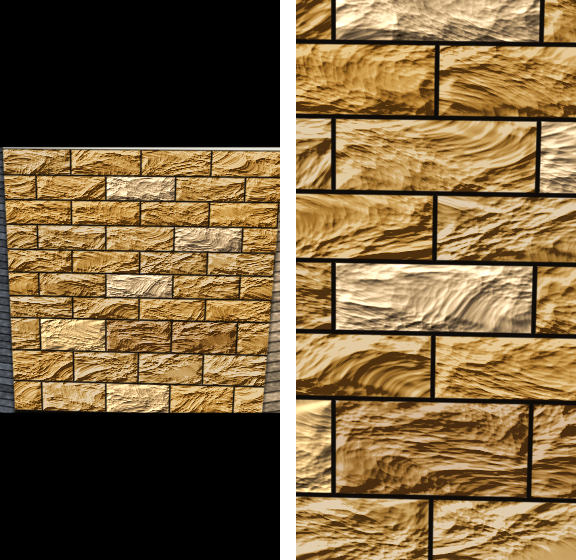
Left: the whole. Right: its middle third, enlarged.
Write a Shadertoy shader that draws this texture.

```glsl
// A wall of split-faced sandstone blocks in running bond, framed by two stacked
// stone pillars and black bands. Ten courses are found by a loop, and each block
// is lit from above over a relief of scalloped cellular noise.

const float BAND_TOP = 0.526, BAND_BOTTOM = 1.474;   // in canvas widths, downwards
const float COURSES[11] = float[](0.534, 0.629, 0.718, 0.807, 0.897, 0.979,
                                  1.064, 1.143, 1.259, 1.370, 1.477);
const float BLOCK_TOP = 0.2526, BLOCK_BOTTOM = 0.2266; // block length, by perspective
const float BOND_X = 0.378;                          // joint that stays upright
const float TILT_TOP = 0.008, TILT_BOTTOM = 0.028;   // slope of the courses
const float JOINT = 0.0028;                          // half width of the joints
const vec2  GRAIN = vec2(14.0, 26.0);                // chips per canvas width
const vec2  LIGHT_DIR = vec2(-0.45, -0.89);
const float LIGHT_GAIN = 0.25, PILLOW = 0.5, PILLOW_WIDTH = 0.022;

const vec3 SHADOW    = vec3(0.30, 0.19, 0.06);
const vec3 OCHRE     = vec3(0.64, 0.46, 0.18);
const vec3 SAND      = vec3(0.79, 0.64, 0.37);
const vec3 CREAM     = vec3(0.88, 0.80, 0.64);
const vec3 PALE_TINT = vec3(0.86, 0.78, 0.66);
const vec3 RUST_TINT = vec3(0.74, 0.59, 0.36);
const vec3 MORTAR    = vec3(0.06, 0.045, 0.03);
const vec3 SLATE     = vec3(0.36, 0.38, 0.41);
const vec3 BUFF      = vec3(0.76, 0.66, 0.53);
const vec3 SKY       = vec3(0.90, 0.89, 0.84);

vec2 hash2(vec2 p) {
    return fract(sin(vec2(dot(p, vec2(127.1, 311.7)), dot(p, vec2(269.5, 183.3)))) * 43758.5);
}

// Squared distance to the nearest scattered point: hollows with sharp ridges.
float cellular(vec2 p) {
    vec2 cell = floor(p), f = p - cell;
    float nearest = 4.0;
    for (int y = -1; y <= 1; y++)
    for (int x = -1; x <= 1; x++) {
        vec2 o = vec2(x, y);
        vec2 d = o + hash2(cell + o) - f;
        nearest = min(nearest, dot(d, d));
    }
    return nearest;
}

float chippedStone(vec2 p) {
    p += 0.35 * vec2(sin(1.7 * p.y + 2.0 * sin(0.9 * p.x)),
                     sin(1.3 * p.x + 2.0 * sin(1.1 * p.y)));
    float height = 0.0, amp = 1.0;
    for (int i = 0; i < 4; i++) {
        height += amp * cellular(p);
        p = mat2(0.8, 0.6, -0.6, 0.8) * p * 2.1 + 7.3;
        amp *= 0.48;
    }
    return height;
}

// Height of one block, rounded off towards its ragged edges.
float relief(vec2 local, vec2 halfSize, vec2 seed) {
    vec2 d = halfSize - abs(local);
    float ragged = 0.005 * sin(local.x * 90.0 + seed.x + 2.0 * sin(local.y * 120.0));
    return chippedStone(local * GRAIN + seed)
         + PILLOW * smoothstep(0.0, PILLOW_WIDTH, min(d.x, d.y) + ragged);
}

vec3 stoneRamp(float tone) {
    vec3 c = mix(SHADOW, OCHRE, smoothstep(0.0, 0.38, tone));
    c = mix(c, SAND, smoothstep(0.32, 0.68, tone));
    return mix(c, CREAM, smoothstep(0.66, 1.0, tone));
}

vec3 blockWall(vec2 q, float depth, float px) {
    float y = q.y - (q.x - 0.5) * mix(TILT_TOP, TILT_BOTTOM, depth);
    int row = 0;
    for (int i = 1; i < 10; i++) if (y >= COURSES[i]) row = i;
    bool odd = row % 2 == 1;

    // Block index, local position and distance to the joint
    float len = mix(BLOCK_TOP, BLOCK_BOTTOM, depth);
    float u = (q.x - BOND_X) / len + (odd ? 0.0 : 0.5);
    float k = floor(u), r = float(row);
    vec2 halfSize = 0.5 * vec2(len, COURSES[row + 1] - COURSES[row]);
    vec2 local = vec2((u - k - 0.5) * len, y - COURSES[row] - halfSize.y);
    vec2 d = halfSize - abs(local);
    vec2 id = vec2(k, r), rnd = hash2(id + 3.7), seed = 40.0 * rnd;

    // Light on the relief, with soft stains and a tone for each block
    float e = 0.06;
    float slope = (relief(local, halfSize, seed)
                 - relief(local + e * LIGHT_DIR / GRAIN, halfSize, seed)) / e;
    float stain = sin(q.x * 23.0 + seed.x + 2.0 * sin(q.y * 31.0)) * sin(q.y * 37.0 + seed.y);
    float tone = 0.53 + LIGHT_GAIN * slope + 0.06 * stain + 0.16 * (rnd.x - 0.5)
               + 0.10 * smoothstep(0.75, 1.0, depth);
    bool rusty = row == 7 && (k == 0.0 || k == 1.0);
    bool pale = odd && !rusty && k == round(sin((r - 1.0) * 0.7854));
    vec3 c = stoneRamp(tone - (rusty ? 0.16 : 0.0));
    if (rusty) c *= RUST_TINT / SAND;
    if (pale) c = mix(c, PALE_TINT * (0.55 + 0.75 * tone), 0.65);
    c *= mix(vec3(1.04, 0.98, 0.84), vec3(1.0, 1.0, 1.06), rnd.y);

    c = mix(MORTAR, c, smoothstep(JOINT - px, JOINT + px, min(d.x, d.y)));
    return mix(SKY, c, smoothstep(-px, px, y - COURSES[0]));
}

// Thin stacked slabs; inset is the distance inwards from the wall.
vec3 pillar(vec2 q, float inset, float slab, vec3 tint) {
    float v = (q.y + 0.15 * inset) / slab, f = fract(v);
    float seam = smoothstep(0.0, 0.22, f) * smoothstep(1.0, 0.85, f);
    float rough = cellular(q * vec2(60.0, 110.0));
    float tone = 0.65 + 0.45 * hash2(vec2(floor(v), slab)).x + 0.4 * (rough - 0.3);
    return tint * tone * mix(0.4, 1.0, seam) * mix(0.6, 1.0, smoothstep(0.0, 0.015, inset));
}

void mainImage(out vec4 fragColor, in vec2 fragCoord) {
    vec2 uv = fragCoord / iResolution.xy;
    vec2 q = vec2(uv.x, 2.0 * (1.0 - uv.y));
    float px = 1.0 / iResolution.x;
    float depth = clamp((q.y - BAND_TOP) / (BAND_BOTTOM - BAND_TOP), 0.0, 1.0);

    vec3 color = blockWall(q, depth, px);
    float left = mix(0.010, 0.054, depth) - q.x;
    float right = q.x - 1.0 + 0.08 * (depth - 0.2);
    color = mix(color, pillar(q, left, 0.026, SLATE), smoothstep(-px, px, left));
    color = mix(color, pillar(q, right, 0.036, BUFF), smoothstep(-px, px, right));

    // Black bands above and below
    float inside = min(q.y - BAND_TOP, BAND_BOTTOM - q.y);
    fragColor = vec4(color * smoothstep(-px, px, inside), 1.0);
}
```
